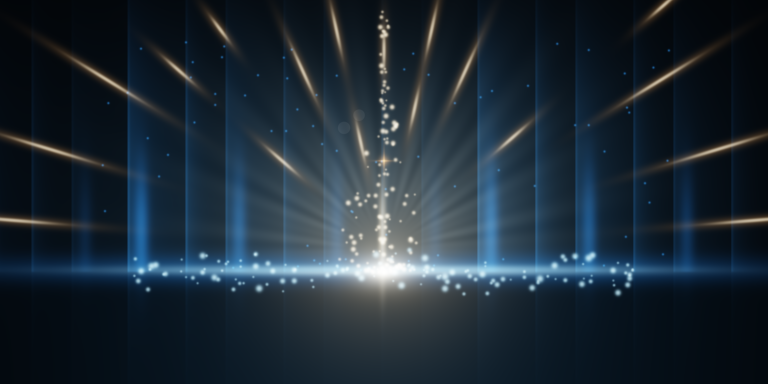
Give the GLSL for this background, as a WebGL 1 fragment shader.

```glsl
precision highp float;
// Stage of blue light curtains with a golden streak fan, a glowing horizon and sparkles.
uniform vec2 u_resolution;

#define HORIZON 0.292
#define FAN_HEIGHT 0.057
#define FAN_STEP 0.213
#define CURTAIN_START -0.669
#define CURTAIN_PERIOD 0.911
#define CURTAIN_PAIR 0.255
#define CURTAIN_SECOND 0.151
#define BAND_WIDTH 1.3
#define SPARKLES 130
#define EXPOSURE 1.15

const vec3 GOLD = vec3(1.0, 0.62, 0.26);
const vec3 WARM_WHITE = vec3(1.0, 0.9, 0.72);
const vec3 ICE = vec3(0.65, 0.9, 1.0);
const vec3 AZURE = vec3(0.08, 0.33, 0.62);

float hash(float n) { return fract(sin(n * 12.9898) * 43758.5); }
float gauss(float x, float w) { return exp(-x * x / (w * w)); }
float isNear(float a, float b) { return 1.0 - step(0.6, abs(a - b)); }

// Ambient light above the horizon and on the floor
vec3 backdrop(vec2 p) {
  vec3 base = vec3(0.006, 0.013, 0.022);
  vec3 air = vec3(0.06, 0.145, 0.21) * gauss(p.x, 0.68) * gauss(p.y - 0.1, 0.48);
  vec3 ground = vec3(0.025, 0.085, 0.135) * gauss(p.x, 0.8);
  ground += vec3(0.26, 0.19, 0.11) * gauss(p.x, 0.28) * exp(min(p.y, 0.0) / 0.11);
  return base + mix(ground, air, smoothstep(-0.004, 0.004, p.y));
}

// Vertical sheets: a sharp left edge that fades to the right
vec3 curtains(vec2 p) {
  float u = mod(p.x - CURTAIN_START, CURTAIN_PERIOD);
  float group = floor(u / CURTAIN_PAIR);
  float first = mod(u, CURTAIN_PAIR);
  float second = mod(first - CURTAIN_SECOND, CURTAIN_PAIR);
  float strength = 1.0 / (1.0 + 0.4 * group * group);
  float sheet = smoothstep(0.0, 0.005, first) * exp(-first / 0.065);
  sheet += 0.7 * smoothstep(0.0, 0.005, second) * exp(-second / 0.03);
  float edge = gauss(first - 0.003, 0.004) + gauss(second - 0.003, 0.004);
  float above = 1.0 - smoothstep(0.1, 0.88, p.y);
  float below = 0.22 * exp(min(p.y, 0.0) / 0.14);
  float fade = mix(below, above, smoothstep(-0.004, 0.004, p.y));
  float core = gauss(first - 0.037, 0.018) * gauss(p.y - 0.1, 0.16);
  vec3 light = AZURE * (0.5 * sheet + 0.3 * edge);
  return strength * fade * (light + vec3(0.06, 0.28, 0.6) * core);
}

// One golden streak along the direction at angle a, centred at the given radius
vec3 streak(vec2 d, float a, float radius, float len) {
  vec2 dir = vec2(sin(a), cos(a));
  float along = dot(d, dir) - radius;
  float across = dot(d, vec2(dir.y, -dir.x));
  vec3 core = WARM_WHITE * gauss(along, len * 0.65) * gauss(across, 0.0042);
  return core + GOLD * 0.28 * gauss(along, len * 1.5) * gauss(across, 0.013);
}

// Fan of streaks with a few closer ones, and soft wedges of light between them
vec3 fan(vec2 d) {
  vec3 light = vec3(0.0);
  for (int i = -7; i <= 7; i++) {
    float k = float(i);
    float a = abs(k);
    float side = sign(k);
    float angle = k * FAN_STEP - side * 0.045 * isNear(a, 5.0);
    float radius = 0.52 + 0.065 * a - 0.14 * isNear(a, 2.0);
    radius += isNear(a, 4.0) * (0.06 + 0.13 * side);
    float len = 0.06 + 0.012 * a - 0.05 * isNear(a, 3.5);
    light += streak(d, angle, radius, len) * (1.0 - isNear(k, 3.0));
    float inner = isNear(a, 1.0) + isNear(a, 4.0);
    light += inner * streak(d, angle, 0.31 + 0.022 * a + 0.045 * side, 0.06);
  }
  float theta = atan(d.x, d.y);
  float wedge = 0.5 + 0.3 * sin(theta * 29.5) + 0.2 * sin(theta * 47.0 + 1.0);
  float reach = smoothstep(0.06, 0.2, length(d)) * gauss(length(d), 0.42);
  return light + vec3(0.1, 0.11, 0.11) * wedge * reach * smoothstep(-0.05, 0.05, d.y);
}

// Warm centre, blue horizon line, bright column and a small star
vec3 glows(vec2 p) {
  float r = length(p - vec2(0.0, 0.02));
  float upper = mix(0.35, 1.0, smoothstep(-0.03, 0.03, p.y));
  vec3 light = upper * vec3(0.55, 0.43, 0.28) * exp(-r / 0.13);
  light += upper * vec3(0.19, 0.18, 0.155) * gauss(r, 0.32);
  light += vec3(0.05, 0.26, 0.55) * gauss(p.y - 0.006, 0.035) * gauss(p.x, 0.85);
  light += ICE * 1.1 * gauss(p.y - 0.004, 0.012) * gauss(p.x, 0.52);
  light += WARM_WHITE * 3.0 * exp(-length(p * vec2(1.0, 1.9)) / 0.035);
  light += WARM_WHITE * 0.9 * gauss(p.x + 0.004, 0.009) * gauss(p.y - 0.1, 0.11);
  vec2 s = abs(p - vec2(0.0, 0.289));
  float star = exp(-s.x / 0.012 - s.y / 0.002) + exp(-s.y / 0.016 - s.x / 0.002);
  light += GOLD * (1.5 * star + 0.5 * gauss(length(s), 0.012));
  float bokeh = smoothstep(0.019, 0.015, 0.0);
  bokeh = 1.0 - smoothstep(0.014, 0.018, length(p - vec2(-0.104, 0.375)));
  bokeh += 1.0 - smoothstep(0.013, 0.017, length(p - vec2(-0.065, 0.408)));
  return light + 0.06 * bokeh;
}

// Rising column, horizon band and sparse blue dust
vec3 sparkles(vec2 p) {
  vec3 light = vec3(0.0);
  for (int i = 0; i < SPARKLES; i++) {
    float n = float(i) + 1.0;
    float a = hash(n), b = hash(n + 201.3), c = hash(n + 407.7), e = hash(n + 613.1);
    float y = 0.7 * pow(a, 1.7);
    vec2 rising = vec2((b + c - 1.0) * (0.018 + 0.13 * gauss(y - 0.1, 0.2)), y);
    light += WARM_WHITE * (0.5 + e) * gauss(length(p - rising), 0.0028 + 0.003 * e);
    vec2 band = vec2((e - 0.5) * BAND_WIDTH, (a + c - 1.0) * 0.065);
    light += ICE * (0.5 + b) * gauss(length(p - band), 0.003 + 0.005 * b * b);
    vec2 dust = vec2((c - 0.5) * 1.5, 0.6 * b);
    light += AZURE * step(0.45, e) * gauss(length(p - dust), 0.003);
  }
  return light;
}

void main() {
  vec2 p = (gl_FragCoord.xy - vec2(0.5 * u_resolution.x, 0.0)) / u_resolution.y;
  p.y -= HORIZON;
  vec3 color = backdrop(p) + curtains(p) + fan(p - vec2(0.0, FAN_HEIGHT));
  color += glows(p) + sparkles(p);
  gl_FragColor = vec4(1.0 - exp(-EXPOSURE * color), 1.0);
}
```
